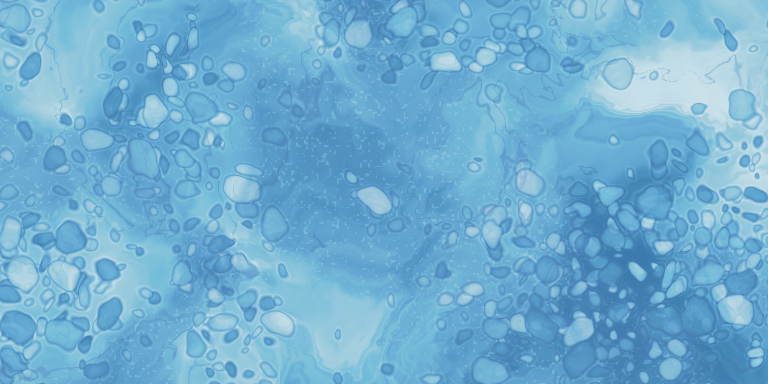
Give the GLSL for this texture, as a Shadertoy shader.

```glsl
// Poured acrylic in pale and deep blues: folded marbling, thin seams and rimmed cells.

const float FOLD_COARSE = 0.42;   // strength of the large folds
const float FOLD_FINE = 0.22;     // strength of the small folds
const float MARBLE = 5.0;         // contrast of the marbling
const float STREAK = 0.32;        // contrast of the drawn-out bands
const float SEAM = 0.75;          // darkness of the thin seams
const float RIM = 0.0035;         // half width of a cell rim
const float SPECKLE = 0.55;       // strength of the fine pale grains
const float BALANCE = 0.05;       // overall shift towards pale
const vec3 SLATE = vec3(0.40, 0.57, 0.77);

// Paint colours from deep to pale; w is the place on the tone scale.
const vec4 PAINT[8] = vec4[8](
    vec4(0.23, 0.47, 0.67, 0.00), vec4(0.29, 0.56, 0.74, 0.05),
    vec4(0.36, 0.64, 0.81, 0.18), vec4(0.42, 0.69, 0.84, 0.40),
    vec4(0.45, 0.74, 0.85, 0.61), vec4(0.54, 0.77, 0.86, 0.80),
    vec4(0.64, 0.81, 0.87, 0.92), vec4(0.81, 0.89, 0.92, 1.00));

// Broad pools: centre, radius, lightness.
const vec4 POOLS[8] = vec4[8](
    vec4(0.22, 0.88, 0.25, 1.7), vec4(1.85, 0.75, 0.32, 1.3),
    vec4(1.70, 0.20, 0.27, -2.6), vec4(1.20, 0.10, 0.18, 1.4),
    vec4(0.70, 0.30, 0.17, 1.0), vec4(0.98, 0.70, 0.30, -0.8),
    vec4(0.45, 0.71, 0.16, -1.4), vec4(0.38, 0.28, 0.14, -0.8));

// Places where cells crowd: centre, radius.
const vec3 CROWDS[3] = vec3[3](
    vec3(1.75, 0.28, 0.30), vec3(0.42, 0.70, 0.20), vec3(0.15, 0.25, 0.22));

vec3 hash3(vec2 cell, float salt) {
    uvec3 v = uvec3(ivec3(vec3(cell, salt))) * 1664525u + 1013904223u;
    v.x += v.y * v.z; v.y += v.z * v.x; v.z += v.x * v.y;
    v ^= v >> 16u;
    v.x += v.y * v.z; v.y += v.z * v.x; v.z += v.x * v.y;
    return vec3(v >> 8u) / 16777216.0;
}

float noise(vec2 p) {
    vec2 i = floor(p), f = fract(p);
    f = f * f * f * (f * (f * 6.0 - 15.0) + 10.0);
    vec2 e = vec2(1.0, 0.0);
    return mix(mix(hash3(i, 1.0).x, hash3(i + e, 1.0).x, f.x),
               mix(hash3(i + e.yx, 1.0).x, hash3(i + e.xx, 1.0).x, f.x), f.y);
}

float fbm(vec2 p) {
    float sum = 0.0, amp = 0.5;
    for (int i = 0; i < 5; i++) {
        sum += amp * noise(p);
        p = mat2(1.6, 1.2, -1.2, 1.6) * p + 7.3;
        amp *= 0.5;
    }
    return sum / 0.97;
}

vec2 fold(vec2 p, float scale, float amount) {
    return p + amount * (vec2(fbm(p * scale + 3.1), fbm(p * scale + 41.7)) - 0.5);
}

float bell(float x) { return exp(-x * x); }

float crowding(vec2 p) {
    float c = 0.6 * smoothstep(0.48, 0.75, noise(p * 3.2 + 9.0)) + 0.05;
    for (int i = 0; i < 3; i++)
        c += 0.75 * bell(length(p - CROWDS[i].xy) / CROWDS[i].z);
    return c;
}

// Nearest cell of one size class: signed distance, seed.
vec2 nearestCell(vec2 p, float freq, float salt) {
    vec2 base = floor(p * freq), best = vec2(1.0, 0.0);
    for (int k = 0; k < 9; k++) {
        vec2 id = base + vec2(k % 3, k / 3) - 1.0;
        vec3 h = hash3(id, salt), g = hash3(id, salt + 5.0);
        vec2 centre = id + 0.5 + 0.5 * (h.xy - 0.5);
        if (h.z > crowding(centre / freq)) continue;
        vec2 d = p * freq - centre;
        float a = 6.2832 * g.x;
        d = mat2(cos(a), sin(a), -sin(a), cos(a)) * d * vec2(1.0, 1.0 + 0.5 * g.y);
        float dist = (length(d) - mix(0.17, 0.42, g.z)) / freq;
        if (dist < best.x) best = vec2(dist, fract(g.x * 7.0 + h.x));
    }
    return best;
}

vec3 paint(float tone) {
    vec3 c = PAINT[0].rgb;
    for (int i = 1; i < 8; i++)
        c = mix(c, PAINT[i].rgb, clamp((tone - PAINT[i - 1].w) / (PAINT[i].w - PAINT[i - 1].w), 0.0, 1.0));
    return c;
}

void mainImage(out vec4 fragColor, in vec2 fragCoord) {
    vec2 p = fragCoord / iResolution.y;
    float px = 1.0 / iResolution.y;

    // Folded marbling over broad pools
    vec2 q = fold(p, 2.6, FOLD_COARSE);
    vec2 r = fold(q, 6.0, FOLD_FINE);
    float field = fbm(r * 3.6);
    float level = BALANCE + MARBLE * (field - 0.5);
    for (int i = 0; i < 8; i++)
        level += POOLS[i].w * bell(length(q - POOLS[i].xy) / POOLS[i].z);

    // Drawn-out bands and thin seams
    float veil = smoothstep(0.35, 0.65, noise(q * 3.0 + 20.0));
    level += STREAK * veil * sin(55.0 * field + 9.0 * noise(r * 5.0));
    float seam = bell((fbm(r * 4.0 + 60.0) - 0.5) / 0.009) * (1.0 - 0.6 * veil);
    level -= SEAM * seam;

    // Grainy crust
    float crust = smoothstep(0.42, 0.65, noise(q * 3.5 + 33.0)) * smoothstep(1.0, -0.6, level);
    level += crust * 1.3 * (fbm(r * 22.0) - 0.5);
    level += crust * SPECKLE * 2.0 * smoothstep(0.72, 0.95, noise(p * 150.0));

    // Cells, small to large
    vec2 c = p + 0.035 * (vec2(noise(p * 13.0), noise(p * 13.0 + 50.0)) - 0.5)
               + 0.010 * (vec2(noise(p * 40.0), noise(p * 40.0 + 70.0)) - 0.5);
    float rims = 0.0;
    for (int i = 0; i < 3; i++) {
        vec2 cell = nearestCell(c, 21.0 - 6.0 * float(i), 11.0 + float(i));
        float inside = smoothstep(px, -px, cell.x);
        float fill = mix(-0.9, 1.9, smoothstep(0.15, 0.85, cell.y));
        fill += 2.4 * (fbm(r * 14.0) - 0.5) - 0.5 * bell(cell.x / 0.012);
        level = mix(level, mix(level, fill, 0.8), inside);
        float rim = bell(cell.x / RIM);
        rims = max(rims * (1.0 - inside), rim);
        level += 0.45 * bell((cell.x - 0.008) / 0.003) - 0.9 * rim;
    }

    // Spread the level evenly over the tone scale
    float tone = 1.0 / (1.0 + exp(-1.7 * level));
    vec3 color = paint(tone);
    color = mix(color, SLATE, 0.25 * rims + 0.22 * seam + 0.16 * crust);
    fragColor = vec4(color, 1.0);
}
```
